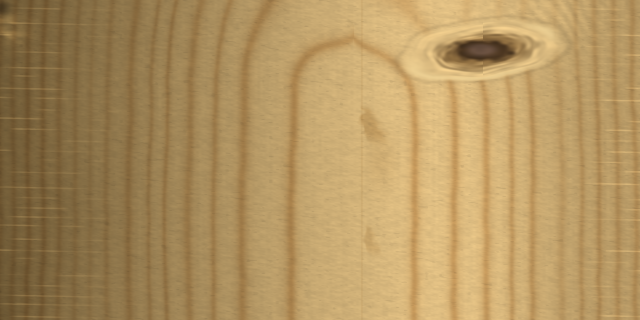
Give the GLSL for this texture, as a WebGL 1 fragment shader.

```glsl
precision highp float;

uniform vec2 u_resolution;

const vec3 SHADE = vec3(0.45, 0.37, 0.225);
const vec3 LIT = vec3(0.87, 0.74, 0.505);
const vec3 LATEWOOD_TINT = vec3(0.87, 0.79, 0.69);
const vec3 STAIN_TINT = vec3(0.89, 0.84, 0.76);
const vec3 RIM = vec3(0.94, 0.83, 0.59);
const vec3 BARK = vec3(0.56, 0.43, 0.25);
const vec3 CORE_EDGE = vec3(0.28, 0.20, 0.12);
const vec3 CORE_HEART = vec3(0.38, 0.29, 0.23);

const float PITH_X = 1.107;
const float SEAM_X = 1.131;
const float ARCH_RISE = 0.30;
const float RING_LINEAR = 3.6;
const float RING_SQUARE = 8.8;
const float RING_WIDTH = 0.012;
const vec2 KNOT = vec2(1.51, 0.843);
const vec2 KNOT_SIZE = vec2(0.25, 0.092);
const vec2 CORE_SIZE = vec2(0.108, 0.036);
const float SAW_PITCH = 0.034;

float hash(vec2 p) {
  vec3 q = fract(vec3(p.xyx) * 0.1031);
  q += dot(q, q.yzx + 33.33);
  return fract((q.x + q.y) * q.z);
}

float noise(vec2 p) {
  vec2 i = floor(p);
  vec2 f = fract(p);
  f = f * f * (3.0 - 2.0 * f);
  return mix(mix(hash(i), hash(i + vec2(1.0, 0.0)), f.x),
             mix(hash(i + vec2(0.0, 1.0)), hash(i + 1.0), f.x), f.y);
}

float bell(float x, float width) {
  return exp(-x * x / (width * width));
}

float spot(vec2 p, vec2 centre, vec2 size) {
  return bell(length((p - centre) / size), 1.0);
}

// Growth rings: straight on the flanks, closing in a squarish arch over the pith
float growthRings(vec2 p) {
  float calm = 1.0 - 0.75 * spot(p, KNOT + vec2(0.0, 0.08), vec2(0.32, 0.15));
  p.x += 0.012 * (noise(p * vec2(2.0, 3.0) + 7.0) - 0.5);
  p.x += 0.006 * (noise(p * vec2(9.0, 16.0)) - 0.5);
  float dx = p.x - PITH_X;
  float side = step(0.0, dx);
  float rise = ARCH_RISE * smoothstep(0.58, 1.05, p.y + 0.25 * max(dx, 0.0));
  rise = max(rise - 0.02 * exp(-abs(dx) / 0.03), 0.0);
  float d = pow(pow(abs(dx), 3.0) + rise * rise * rise + 1e-6, 1.0 / 3.0);
  float n = d * (RING_LINEAR + RING_SQUARE * d);
  n -= 0.35 * (1.0 - side) * bell(d - 0.38, 0.12);
  n += 0.6 * smoothstep(0.35, 0.6, d) * (noise(vec2(d * 9.0, side * 31.0)) - 0.5);
  float id = floor(n + 0.5);
  float gap = (n - id) / (RING_LINEAR + 2.0 * RING_SQUARE * d);
  float band = 0.65 * bell(gap, RING_WIDTH * mix(1.0, 0.75, smoothstep(0.2, 0.8, d)));
  band += 0.35 * bell(gap, 0.026);
  float strength = mix(1.0, 0.4 + 0.5 * hash(vec2(id, side + 3.0)), smoothstep(0.25, 0.6, d));
  return band * strength * calm * step(0.5, n);
}

// Wedge-shaped stain hanging from its top left corner
float wedge(vec2 p, vec2 corner, vec2 size) {
  vec2 a = (p - corner) * vec2(1.0, -1.0) / size;
  a.x += 0.25 * (noise(p * 60.0) - 0.5);
  float left = max(0.0, 0.7 * a.y - 0.4);
  float right = 0.25 + 0.7 * a.y;
  return smoothstep(left - 0.1, left + 0.1, a.x) * (1.0 - smoothstep(right - 0.25, right + 0.2, a.x))
       * smoothstep(-0.1, 0.15, a.y) * (1.0 - smoothstep(0.7, 1.2, a.y));
}

// Thin pale scratches left by the saw near both edges
float sawMarks(vec2 p, float pixel) {
  float y = (p.y + 0.02 * p.x) / SAW_PITCH;
  float row = floor(y);
  float offset = (fract(y) - 0.2 - 0.6 * hash(vec2(row, 5.0))) * SAW_PITCH;
  float line = 1.0 - smoothstep(0.0004, 0.0012 + pixel, abs(offset));
  float edges = 1.0 - smoothstep(0.05, 0.45, p.x) + smoothstep(1.78, 1.95, p.x);
  return line * edges * smoothstep(0.2, 0.9, noise(vec2(p.x * 13.0, row * 7.0)));
}

// Fibrous eye: pale lower rim, brown filaments and a dark core
vec3 addKnot(vec3 wood, vec2 p) {
  vec2 q = p - KNOT;
  q.y -= 0.10 * q.x;
  float wobble = noise(p * vec2(12.0, 26.0)) - 0.5;
  float rough = noise(p * vec2(40.0, 90.0)) - 0.5;
  float e = length(q / KNOT_SIZE) + 0.14 * wobble;
  float c = length((p - KNOT) / CORE_SIZE) + 0.22 * wobble + 0.2 * rough;
  float around = atan(q.y / KNOT_SIZE.y, abs(q.x) / KNOT_SIZE.x);
  float filament = noise(vec2(around * 2.5 + 9.0 * step(0.0, q.x), e * 17.0)) - 0.5;
  vec3 flesh = mix(BARK, LIT, smoothstep(0.38, 0.74, e + 0.15 * filament));
  flesh *= 1.0 + 0.20 * filament + 0.08 * rough;
  vec3 col = mix(wood, flesh, 1.0 - smoothstep(0.78, 1.06, e));
  vec2 aim = q / KNOT_SIZE;
  float lower = smoothstep(0.2, -0.6, aim.y) * smoothstep(0.9, 0.2, aim.x);
  float upper = smoothstep(0.3, 0.8, aim.x) * smoothstep(-0.2, 0.4, aim.y);
  col = mix(col, RIM, 0.75 * bell(e - 0.93, 0.09) * (0.15 + 0.85 * max(lower, upper)));
  col *= 1.0 - 0.07 * bell(e - 1.08, 0.06);
  vec3 core = mix(CORE_HEART, CORE_EDGE, smoothstep(0.2, 0.8, c + 0.5 * wobble));
  core *= 1.0 + 0.25 * rough;
  return mix(col, core, 1.0 - smoothstep(0.68, 1.18, c));
}

void main() {
  vec2 p = gl_FragCoord.xy / u_resolution.y;

  // Light falling across the board
  float tone = 0.80 * p.x - 0.01 - 0.92 * smoothstep(1.27, 2.05, p.x);
  tone += 0.06 * (noise(p * vec2(4.0, 3.0)) - 0.5);
  vec3 col = mix(SHADE, LIT, clamp(tone, -0.04, 1.03));
  col = mix(col, col * LATEWOOD_TINT, growthRings(p));

  // Short cross flecks and long fibres
  vec2 slant = vec2(p.x, p.y + 0.12 * p.x);
  float fleck = noise(slant * vec2(50.0, 150.0)) + 0.6 * noise(slant * vec2(120.0, 280.0)) - 0.8;
  float fibre = noise(p * vec2(110.0, 4.0)) - 0.5;
  col *= 1.0 + 0.060 * fleck + 0.020 * fibre;
  col *= 1.0 - 0.05 * smoothstep(0.82, 0.97, noise(slant * vec2(45.0, 160.0) + 40.0));

  // Pith seam and stains
  float stain = 0.85 * wedge(p, vec2(SEAM_X, 0.667), vec2(0.085, 0.110));
  stain += 0.6 * wedge(p, vec2(SEAM_X + 0.01, 0.295), vec2(0.055, 0.090));
  stain += 0.35 * spot(p, vec2(1.19, 0.50), vec2(0.05, 0.09));
  stain += 0.3 * bell(p.x - SEAM_X, 0.003);
  col = mix(col, col * STAIN_TINT, stain);

  // Ripples beside the knot and a torn patch in the top left corner
  float ripple = 0.5 + 0.5 * cos(150.0 * (p.x + 0.8 * p.y) + 5.0 * noise(p * 12.0));
  col *= 1.0 + 0.08 * ripple * spot(p, vec2(1.75, 0.95), vec2(0.13, 0.09));
  float torn = spot(p, vec2(0.02, 0.91), vec2(0.07, 0.05));
  col *= 1.0 + 0.45 * torn * (noise(slant * vec2(30.0, 80.0)) - 0.15);
  col *= 1.0 - 0.35 * spot(p, vec2(0.005, 0.975), vec2(0.025, 0.02));

  col = addKnot(col, p);
  col += 0.12 * sawMarks(p, 1.0 / u_resolution.y) * LIT;
  gl_FragColor = vec4(col, 1.0);
}
```
